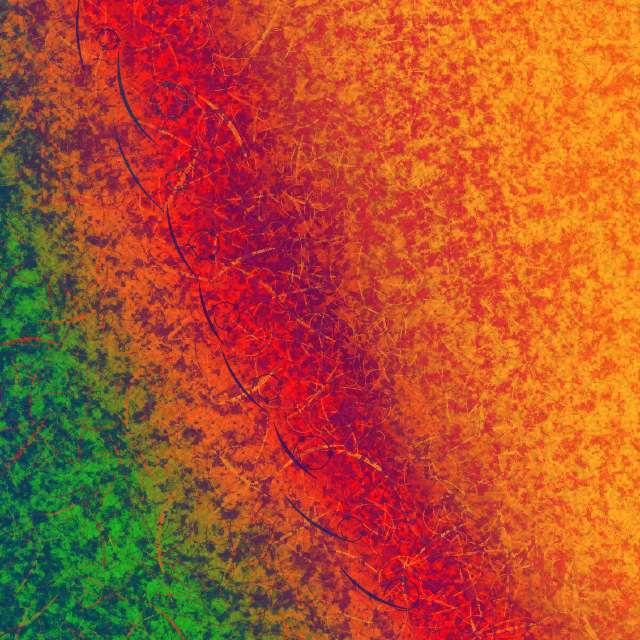
Write a three.js fragment shader that draws this background.

```glsl
// Grunge painting: a diagonal red and purple band between a green corner and
// a golden side. A colour ramp across the band is broken up by noise, then
// covered by hashed grids of curved strokes, thin curls and dark vines.
varying vec2 vUv;

float hash(vec2 p) {
  return fract(sin(dot(p, vec2(127.1, 311.7))) * 43758.5453);
}

float noise(vec2 p) {
  vec2 i = floor(p), f = fract(p);
  f = f * f * (3.0 - 2.0 * f);
  return mix(mix(hash(i), hash(i + vec2(1.0, 0.0)), f.x),
             mix(hash(i + vec2(0.0, 1.0)), hash(i + 1.0), f.x), f.y);
}

float fbm(vec2 p) {
  float sum = 0.0, amp = 0.5;
  for (int i = 0; i < 5; i++) {
    sum += amp * noise(p);
    p = mat2(1.6, 1.2, -1.2, 1.6) * p + 7.3;
    amp *= 0.5;
  }
  return sum;
}

mat2 rotation(float a) {
  return mat2(cos(a), -sin(a), sin(a), cos(a));
}

// Horizontal centre of the red band at height y
float bandX(float y) {
  return 0.72 - 0.49 * y - 0.17 * y * (1.0 - y);
}

// Broad colours, ordered by signed distance across the band
vec3 ramp(vec2 p, float wobble) {
  float s = p.x - bandX(p.y) + wobble;
  vec3 c = mix(vec3(0.02, 0.46, 0.26), vec3(0.09, 0.57, 0.15), smoothstep(-0.65, -0.42, s));
  c = mix(c, vec3(0.42, 0.42, 0.16), smoothstep(-0.40, -0.27, s));
  c = mix(c, vec3(0.80, 0.32, 0.16), smoothstep(-0.28, -0.14, s));
  c = mix(c, vec3(0.93, 0.03, 0.10), smoothstep(-0.14, -0.03, s));
  c = mix(c, vec3(0.70, 0.27, 0.18), smoothstep(0.04, 0.17, s));
  c = mix(c, vec3(0.87, 0.34, 0.15), smoothstep(0.16, 0.36, s));
  float gold = p.x + 0.35 * (p.y - 0.5) + wobble;
  c = mix(c, vec3(0.98, 0.56, 0.10), smoothstep(0.60, 1.0, gold));
  // Purple shadow on the right flank, strongest in the middle
  float shade = exp(-pow((s - 0.075) / 0.065, 2.0)) * exp(-pow((p.y - 0.52) / 0.34, 2.0));
  c = mix(c, vec3(0.42, 0.03, 0.29), 0.85 * shade);
  // Blue pools on the left edge
  vec2 toPool = (p - vec2(0.0, 0.34)) * vec2(8.0, 6.0);
  float pool = exp(-dot(toPool, toPool));
  pool += 0.6 * smoothstep(0.16, 0.0, p.x) * smoothstep(0.45, 0.75, p.y);
  return mix(c, vec3(0.05, 0.26, 0.40), 0.8 * min(pool, 1.0));
}

// Local stroke colour, from dark (tone 0) to light (tone 1)
vec3 accent(vec2 p, float tone) {
  float s = p.x - bandX(p.y);
  vec3 dark = mix(vec3(0.05, 0.19, 0.33), vec3(0.46, 0.06, 0.30), smoothstep(-0.38, -0.10, s));
  dark = mix(dark, vec3(0.82, 0.11, 0.21), smoothstep(0.07, 0.22, s));
  dark = mix(dark, vec3(0.93, 0.30, 0.10), smoothstep(0.7, 1.0, p.x + 0.2 * (p.y - 0.5)));
  vec3 light = mix(vec3(0.14, 0.70, 0.13), vec3(0.94, 0.40, 0.12), smoothstep(-0.42, -0.20, s));
  light = mix(light, vec3(1.0, 0.06, 0.08), exp(-s * s * 70.0));
  light = mix(light, vec3(0.97, 0.66, 0.14), smoothstep(0.13, 0.38, s));
  return mix(dark, light, smoothstep(0.35, 0.65, tone));
}

// Tapered parabolic stroke; x runs along it
float stroke(vec2 q, float bend, float halfLength, float width, float soft) {
  float t = q.x / halfLength;
  float d = abs(q.y - bend * q.x * q.x) / sqrt(1.0 + 4.0 * bend * bend * q.x * q.x);
  float w = width * (1.0 - t * t);
  return smoothstep(w + soft, w - soft, d) * smoothstep(1.0, 0.95, abs(t));
}

// One grid of strokes and curls with n cells across; wear thins the paint
vec3 paintLayer(vec3 c, vec2 p, float n, float seed, float wear) {
  vec2 cell = floor(p * n);
  for (int j = -1; j <= 1; j++) {
    for (int i = -1; i <= 1; i++) {
      vec2 id = cell + vec2(float(i), float(j));
      vec2 key = id + seed * 17.3;
      float a = hash(key), b = hash(key + 3.7), k = hash(key + 9.1);
      vec2 mid = id + 0.25 + 0.5 * vec2(hash(key + 5.2), hash(key + 8.6));
      vec2 q = rotation(6.2832 * a) * (p * n - mid);
      float width = 0.0007 * n + 0.034 * b * b;
      float m = stroke(q, 0.9 * (k - 0.5), 0.35 + 0.4 * b, width, 0.0007 * n);
      float ring = abs(length(q) - 0.2 - 0.3 * k);
      float curl = smoothstep(0.0014 * n, 0.0004 * n, ring) * step(0.6, a);
      curl *= smoothstep(-0.6, 0.5, sin(atan(q.y, q.x) + 6.0 * b));
      float tone = hash(key + 2.9) + 0.8 * (noise(mid / n * 6.0 + 3.0) - 0.5);
      m *= (0.35 + 0.5 * k) * wear;
      c = mix(c, accent(mid / n, tone), max(m, 0.5 * curl));
    }
  }
  return c;
}

void main() {
  vec2 p = vUv;
  float cloud = fbm(p * 6.0) - 0.48;
  float grain = fbm(p * 60.0 + 4.0 * cloud);
  float speck = fbm(p * 150.0 + 20.0);
  vec3 c = ramp(p, 0.2 * cloud);

  // Mottling in the local accents
  c = mix(c, accent(p, 1.0), 0.6 * smoothstep(0.50, 0.62, grain + 0.4 * cloud));
  c = mix(c, accent(p, 0.0), 0.6 * smoothstep(0.46, 0.34, grain + 0.4 * cloud));

  // Strokes, from small to large
  float wear = 0.45 + 0.55 * smoothstep(0.36, 0.50, speck);
  for (int i = 0; i < 10; i++) {
    float layer = float(i);
    c = paintLayer(c, p + 0.037 * layer, 40.0 * pow(0.85, layer), layer + 1.0, wear);
  }
  // Let the broad colours glow through
  vec3 broad = ramp(p, 0.2 * cloud);
  c = mix(c, broad, 0.22);

  // Crisp worn flecks over the paint
  float fleck = speck + 0.5 * (grain - 0.48);
  c = mix(c, accent(p, 1.0), 0.5 * smoothstep(0.54, 0.62, fleck));
  c = mix(c, accent(p, 0.0), 0.55 * smoothstep(0.41, 0.34, fleck));

  // Purple spatter inside the band
  float s = p.x - bandX(p.y);
  float spatter = smoothstep(0.55, 0.60, grain + 0.3 * cloud) * exp(-pow((s - 0.02) / 0.07, 2.0));
  c = mix(c, vec3(0.36, 0.03, 0.36), 0.65 * spatter);

  // Separate dark vines and small beaded curls along the left flank
  for (int i = 0; i < 9; i++) {
    float f = float(i), h = hash(vec2(f, 4.0)), g = hash(vec2(f, 9.0));
    float y = 0.95 - 0.11 * f;
    vec2 q = p - vec2(bandX(y) - 0.09 + 0.08 * (g - 0.5), y);
    float angle = -1.45 + 0.12 * f + 0.5 * (h - 0.5);
    float vine = stroke(rotation(angle) * q, 2.0 + 2.5 * g, 0.055 + 0.04 * h, 0.0018 + 0.002 * g, 0.0008);
    vec2 r = q - vec2(0.03 + 0.05 * h, 0.03 * (g - 0.5));
    float turn = atan(r.y, r.x);
    float radius = (0.014 + 0.024 * g) * (1.0 + 0.06 * turn);
    float bead = 0.004 * smoothstep(0.8, 1.0, cos(turn * 3.0 + f));
    float curl = smoothstep(0.0016, 0.0005, abs(length(r) - radius) - bead);
    vec3 ink = mix(vec3(0.22, 0.04, 0.34), vec3(0.06, 0.22, 0.38), h);
    c = mix(c, ink, max(0.8 * vine, 0.6 * curl));
  }

  // Paper speckle
  c *= 0.90 + 0.2 * noise(p * 260.0);
  gl_FragColor = vec4(clamp(c, 0.0, 1.0), 1.0);
}
```
